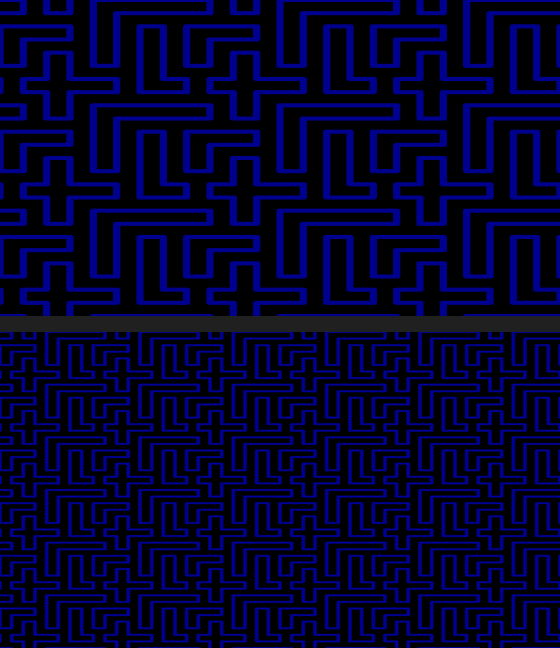
Top: one tile. Bottom: repeated 2 by 2.
This pattern is drawn by a WebGL 2 fragment shader. Its source:

```glsl
#version 300 es
precision highp float;
// Draws a tiling maze of outlined crosses and L-shaped blocks in blue on black.

uniform vec2 u_resolution;
out vec4 fragColor;

const vec2 REPEATS = vec2(3.0);        // tiles across and down
const float TILE_CELLS = 8.0;          // cells along each side of a tile
const float LINE_HALF_WIDTH = 0.155;   // in cells
const vec3 WALL_COLOR = vec3(0.0, 0.0, 0.56);
const vec3 FLOOR_COLOR = vec3(0.0);

// Bars that build the blocks: column, row from the top, width, height
const int BAR_COUNT = 8;
const vec4 BARS[BAR_COUNT] = vec4[BAR_COUNT](
    vec4(2, 4, 1, 5), vec4(1, 6, 4, 1),   // cross
    vec4(4, 0, 5, 1), vec4(4, 0, 1, 5),   // large corner
    vec4(6, 2, 1, 5), vec4(6, 6, 2, 1),   // upright L
    vec4(0, 2, 3, 1), vec4(0, 2, 1, 3));  // small corner

// True where a cell belongs to a block; wraps at the tile edges
bool isFilled(vec2 cell) {
    for (int i = 0; i < BAR_COUNT; i++) {
        vec2 offset = mod(cell - BARS[i].xy + 0.5, TILE_CELLS);
        if (all(lessThan(offset, BARS[i].zw))) return true;
    }
    return false;
}

// Shortest vector from p to the nearest block boundary
vec2 toBoundary(vec2 p) {
    vec2 cell = floor(p);
    vec2 local = p - cell;
    bool inside = isFilled(cell);
    vec2 nearest = vec2(1.0);
    for (int y = -1; y <= 1; y++) {
        for (int x = -1; x <= 1; x++) {
            vec2 neighbor = vec2(x, y);
            if (isFilled(cell + neighbor) == inside) continue;
            vec2 v = clamp(local, neighbor, neighbor + 1.0) - local;
            if (dot(v, v) < dot(nearest, nearest)) nearest = v;
        }
    }
    return nearest;
}

void main() {
    vec2 uv = gl_FragCoord.xy / u_resolution;
    vec2 cells = REPEATS * TILE_CELLS;
    vec2 p = vec2(uv.x, 1.0 - uv.y) * cells;

    // Rounded stroke along the boundary
    vec2 v = toBoundary(p);
    float dist = length(v);

    // Pixel footprint along the direction to the boundary
    vec2 direction = v / max(dist, 1e-5);
    float footprint = max(length(direction * cells / u_resolution), 1e-4);
    float wall = clamp(0.5 + (LINE_HALF_WIDTH - dist) / footprint, 0.0, 1.0);

    fragColor = vec4(mix(FLOOR_COLOR, WALL_COLOR, wall), 1.0);
}
```
